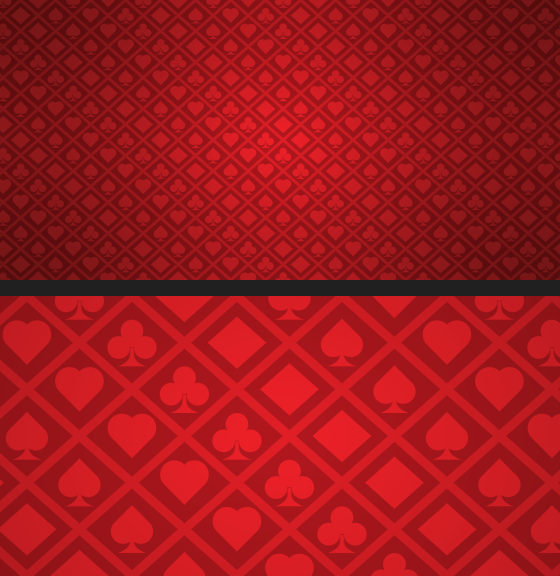
Top, the full canvas; bottom, a detail of the centre.
Write a Shadertoy shader that draws this pattern.

```glsl
#define REPEATS vec2(16.0, 9.0)
#define SHIFT 0.09
#define SUIT_SIZE 0.23
#define DIAMOND_SIZE 0.28
#define LINE_HALF_WIDTH 0.042
#define LINE_STRENGTH 0.78
#define GROUND_DARK vec3(0.33, 0.045, 0.05)
#define GROUND_BRIGHT vec3(0.69, 0.09, 0.115)
#define MOTIF_DARK vec3(0.46, 0.085, 0.09)
#define MOTIF_BRIGHT vec3(0.93, 0.125, 0.155)
#define LIGHT_SPREAD vec2(0.85, 0.52)

const float PI = 3.14159265;

// Heart with its tip at the origin, about 1.1 tall
float heartBase(vec2 p) {
    p.x = abs(p.x);
    if (p.x + p.y > 1.0) return length(p - vec2(0.25, 0.75)) - sqrt(2.0) / 4.0;
    vec2 toNotch = p - vec2(0.0, 1.0);
    vec2 toSide = p - 0.5 * max(p.x + p.y, 0.0);
    return sqrt(min(dot(toNotch, toNotch), dot(toSide, toSide))) * sign(p.x - p.y);
}

float heart(vec2 p) {
    return heartBase(p * 0.6 + vec2(0.0, 0.55)) / 0.6;
}

// Thin stem flaring into a foot
float stem(vec2 p) {
    float t = clamp((-0.4 - p.y) / 0.58, 0.0, 1.0);
    float side = (abs(p.x) - 0.08 - 0.5 * t * t * t) * 0.6;
    return max(side, abs(p.y + 0.6) - 0.38);
}

float spade(vec2 p) {
    float leaf = heartBase(vec2(p.x, 1.0 - p.y) * 0.69) / 0.69;
    return min(leaf, stem(p));
}

float club(vec2 p) {
    float top = length(p - vec2(0.0, 0.48)) - 0.47;
    float sides = length(vec2(abs(p.x) - 0.55, p.y + 0.2)) - 0.47;
    float middle = length(p) - 0.2;
    return min(min(top, sides), min(middle, stem(p)));
}

void mainImage(out vec4 fragColor, in vec2 fragCoord) {
    vec2 uv = fragCoord / iResolution.xy;
    float pixel = REPEATS.x / iResolution.x;
    float cellHeight = iResolution.y * REPEATS.x / (iResolution.x * REPEATS.y);

    // Diagonal lattice: every integer pair is the centre of one cell
    vec2 grid = uv * REPEATS - vec2(SHIFT, 0.0);
    vec2 diagonal = vec2(grid.x + grid.y, grid.x - grid.y);
    vec2 cell = floor(diagonal + 0.5);
    vec2 local = diagonal - cell;
    vec2 p = 0.5 * vec2(local.x + local.y, (local.x - local.y) * cellHeight);

    // Suits run along one diagonal, with the row number wrapped
    float row = mod(cell.x - cell.y, 2.0 * REPEATS.y);
    float suit = mod(floor(0.5 * (cell.x + cell.y + row) + 0.5), 4.0);

    // Distances to the lines and to the suit
    float slope = length(vec2(1.0, 1.0 / cellHeight));
    float reach = max(abs(local.x), abs(local.y));
    float lineDist = (0.5 - 0.5 * reach) / slope;
    lineDist = (1.0 - 2.0 * reach) * 0.5 / slope - LINE_HALF_WIDTH;
    vec2 s = p / SUIT_SIZE;
    float suitDist = (reach - DIAMOND_SIZE) / slope;
    if (suit < 0.5) suitDist = club(s) * SUIT_SIZE;
    else if (suit > 2.5) suitDist = heart(s) * SUIT_SIZE;
    else if (suit > 1.5) suitDist = spade(s) * SUIT_SIZE;

    float lines = 1.0 - smoothstep(-0.7 * pixel, 0.7 * pixel, lineDist);
    float fill = 1.0 - smoothstep(-0.7 * pixel, 0.7 * pixel, suitDist);
    float motif = max(lines * LINE_STRENGTH, fill);

    // Central glow that levels out at the edges so it wraps
    vec2 away = sin(PI * (uv - 0.5)) * LIGHT_SPREAD;
    float light = clamp(1.0 - pow(length(away), 1.3), 0.0, 1.0);

    vec3 ground = mix(GROUND_DARK, GROUND_BRIGHT, light);
    vec3 raised = mix(MOTIF_DARK, MOTIF_BRIGHT, light);
    fragColor = vec4(mix(ground, raised, motif), 1.0);
}
```
